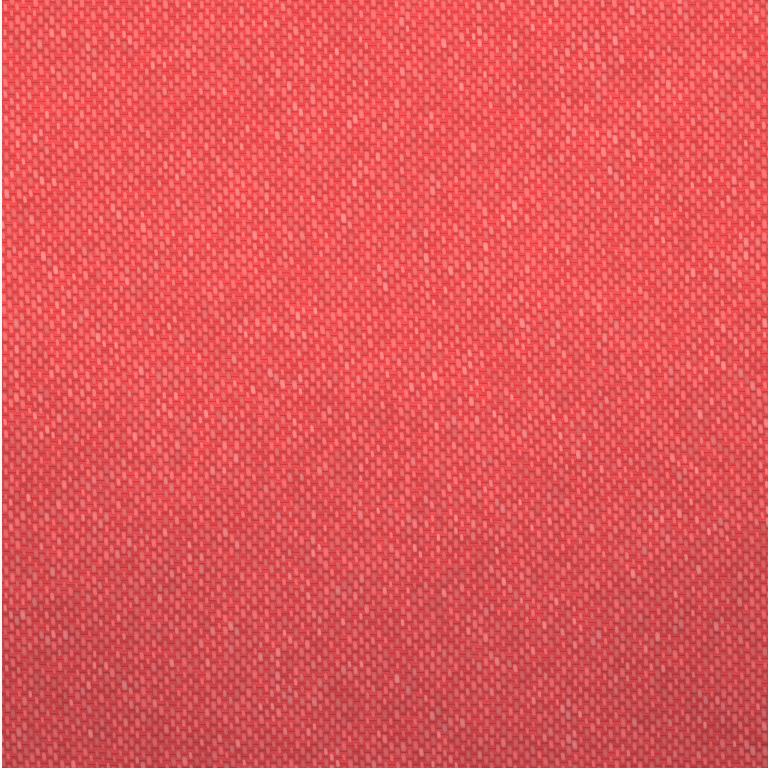
A Shadertoy shader for this texture:

```glsl
// Coral plain-weave cloth with pale slubs, lit from above.

const vec2 THREADS = vec2(130.0, 124.0);      // warp across, weft down
const vec3 WARP_COLOUR = vec3(0.995, 0.435, 0.432);
const vec3 WEFT_COLOUR = vec3(0.965, 0.305, 0.315);
const vec3 GAP_COLOUR = vec3(0.73, 0.215, 0.228);
const vec3 SLUB_COLOUR = vec3(1.0, 0.62, 0.61);
const vec3 BORDER_COLOUR = vec3(0.99, 0.97, 0.97);
const float BORDER_WIDTH = 0.0026;

float hash(vec2 p) {
    vec3 q = fract(vec3(p.xyx) * 0.1031);
    q += dot(q, q.yzx + 33.33);
    return fract((q.x + q.y) * q.z);
}

// Distance to the nearest scattered feature point
float cellular(vec2 p) {
    vec2 cell = floor(p);
    float nearest = 2.0;
    for (int y = -1; y <= 1; y++) {
        for (int x = -1; x <= 1; x++) {
            vec2 id = cell + vec2(x, y);
            vec2 point = id + vec2(hash(id), hash(id + 71.7));
            nearest = min(nearest, length(p - point));
        }
    }
    return nearest;
}

float roundedBox(vec2 p, vec2 halfSize, float radius) {
    vec2 q = abs(p) - halfSize + radius;
    return length(max(q, 0.0)) + min(max(q.x, q.y), 0.0) - radius;
}

// Slight tilt and drift of the threads, in canvas units
vec2 bendThreads(vec2 uv) {
    float sway = sin(uv.y * 9.0 + uv.x * 3.0) + 0.5 * sin(uv.y * 43.0 - uv.x * 27.0);
    float sag = sin(uv.x * 8.0 + uv.y * 2.0) + 0.5 * sin(uv.x * 41.0 + uv.y * 36.0);
    return uv + vec2(0.012 * uv.y + 0.0014 * sway, 0.025 * uv.x + 0.0014 * sag);
}

// Horizontal threads with dark slits between them
vec3 weftLayer(vec2 p) {
    float row = floor(p.y);
    float across = abs(fract(p.y) - 0.5);
    float body = 1.0 - smoothstep(0.30, 0.54, across);
    float tone = 0.92 + 0.14 * hash(vec2(row, floor(p.x * 0.5)));
    return mix(GAP_COLOUR, WEFT_COLOUR * tone, body);
}

// Upright warp floats, staggered on alternate columns
vec3 addWarp(vec3 base, vec2 p, float softness) {
    float column = floor(p.x);
    float y = p.y + mod(column, 2.0);
    vec2 id = vec2(column, floor(y * 0.5));
    vec2 local = vec2(fract(p.x) - 0.5, mod(y, 2.0) - 1.0);
    float random = hash(id + 13.0);
    local += vec2(0.10 * local.y + 0.14 * (random - 0.5), 0.24 * (hash(id + 29.0) - 0.5));

    vec2 halfSize = vec2(0.36, 0.68) + vec2(0.16, 0.26) * (hash(id + 5.0) - 0.5);
    float d = roundedBox(local, halfSize, 0.28);
    float shadow = 1.0 - smoothstep(0.0, 0.26, d);
    float cover = 1.0 - smoothstep(-softness, softness, d);

    // Rounded shading, twisted fibres and occasional pale slubs
    float bulge = 1.02 - 0.24 * local.y * local.y - 0.5 * local.x * local.x;
    float fibre = 0.035 * sin(local.x * 14.0 + local.y * 6.0 + random * 6.28);
    float patchy = 1.0 - smoothstep(0.15, 0.7, cellular(p * 0.12));
    float slub = smoothstep(0.78, 1.05, random + 0.10 * patchy);
    vec3 yarn = mix(WARP_COLOUR, SLUB_COLOUR, 0.5 * slub);
    yarn *= (0.92 + 0.13 * hash(id + 41.0)) * bulge + fibre;
    return mix(mix(base, GAP_COLOUR, 0.5 * shadow), yarn, cover);
}

// Broad light falling off towards the lower edge and corners
vec3 lighting(vec2 uv) {
    float fall = smoothstep(-0.15, 0.70, uv.y);
    float side = abs(uv.x - 0.48);
    float level = mix(0.87, 1.045, fall) - 0.16 * side * side * (1.2 - uv.y);
    float mottle = 0.008 * sin(uv.x * 17.0 + 3.0 * sin(uv.y * 11.0));
    mottle += 0.025 * (0.5 - cellular(uv * 30.0));
    return vec3(level + mottle) * mix(vec3(0.97, 1.0, 1.05), vec3(1.0), fall);
}

vec3 cloth(vec2 uv, float pixel) {
    vec2 p = bendThreads(uv) * THREADS;
    float softness = max(0.12, 0.5 * pixel * THREADS.x);
    return addWarp(weftLayer(p), p, softness) * lighting(uv);
}

void mainImage(out vec4 fragColor, in vec2 fragCoord) {
    float pixel = 1.0 / iResolution.y;
    vec3 colour = vec3(0.0);
    // Four samples per pixel keep the fine weave smooth
    for (int i = 0; i < 4; i++) {
        vec2 offset = vec2(i % 2, i / 2) * 0.5 - 0.25;
        colour += 0.25 * cloth((fragCoord + offset) / iResolution.xy, 0.5 * pixel);
    }
    float x = fragCoord.x / iResolution.x;
    float inside = smoothstep(BORDER_WIDTH - 0.5 * pixel, BORDER_WIDTH + 0.5 * pixel, x);
    fragColor = vec4(mix(BORDER_COLOUR, clamp(colour, 0.0, 1.0), inside), 1.0);
}
```
